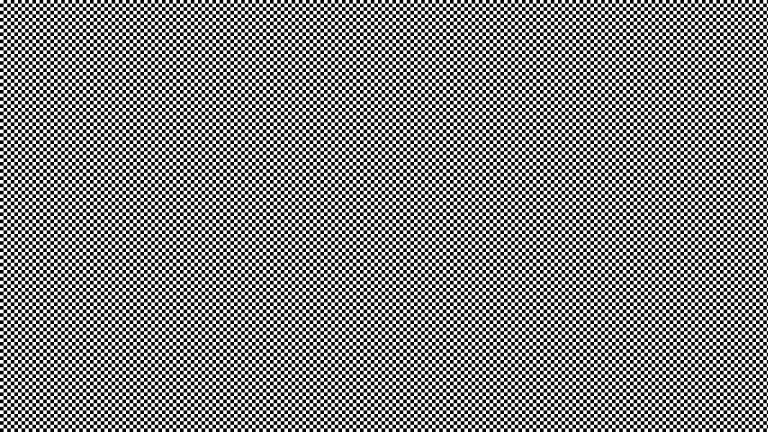
This pattern is drawn by a Shadertoy shader. Its source:

```glsl
const float ROWS = 120.0;        // checks down the canvas height
const float FILTER_PIXELS = 1.0; // width of the smoothing window
const vec3 INK = vec3(0.02);
const vec3 PAPER = vec3(0.98);

// Integral of a square wave that is +1 on [0,1) and -1 on [1,2)
vec2 squareWaveIntegral(vec2 p) {
    return 1.0 - abs(mod(p, 2.0) - 1.0);
}

// Square wave on each axis, averaged over a window
vec2 smoothSquareWave(vec2 p, float window) {
    vec2 upper = squareWaveIntegral(p + 0.5 * window);
    vec2 lower = squareWaveIntegral(p - 0.5 * window);
    return (upper - lower) / window;
}

// Share of paper at a point: 0 on dark checks, 1 on light ones
float checkerboard(vec2 p, float window) {
    vec2 wave = smoothSquareWave(p, window);
    return 0.5 - 0.5 * wave.x * wave.y;
}

void mainImage(out vec4 fragColor, in vec2 fragCoord) {
    // Square cells, counted from the lower left
    float cellsPerPixel = ROWS / iResolution.y;
    vec2 cell = fragCoord * cellsPerPixel;

    float light = checkerboard(cell, FILTER_PIXELS * cellsPerPixel);
    fragColor = vec4(mix(INK, PAPER, light), 1.0);
}
```
